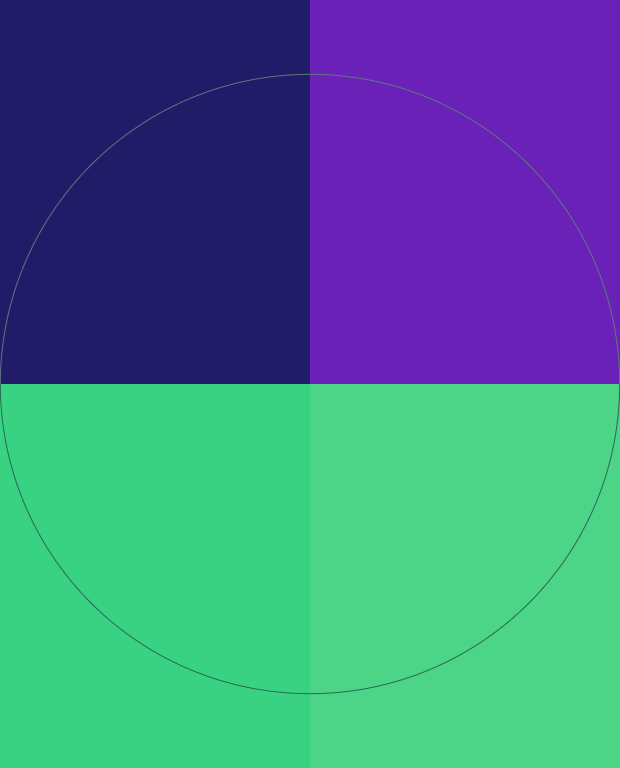
This background is drawn by a WebGL 1 fragment shader. Its source:

```glsl
precision highp float;

// Four flat colour quadrants meeting at the canvas centre, with a thin ring
// spanning the full width. Signed distances, in units of the canvas width,
// give each edge its smooth coverage.

uniform vec2 u_resolution;

const vec3 NAVY = vec3(0.125, 0.110, 0.408);
const vec3 PURPLE = vec3(0.410, 0.130, 0.718);
const vec3 GREEN = vec3(0.224, 0.824, 0.510);
const vec3 PALE_GREEN = vec3(0.298, 0.831, 0.530);
const vec3 RING_UPPER = vec3(0.37, 0.46, 0.50);
const vec3 RING_LOWER = vec3(0.16, 0.40, 0.33);

const float RING_RADIUS = 0.4995;
const float RING_WIDTH = 0.0016;

// Coverage of the positive side of an edge, softened over one pixel.
float coverage(float dist, float pixel) {
  return clamp(dist / pixel + 0.5, 0.0, 1.0);
}

// Blend of four quadrant colours by the right and upper coverages.
vec3 quadrants(float right, float upper) {
  vec3 top = mix(NAVY, PURPLE, right);
  vec3 bottom = mix(GREEN, PALE_GREEN, right);
  return mix(bottom, top, upper);
}

// Coverage of a circular outline centred on the origin.
float ring(vec2 p, float radius, float width, float pixel) {
  return coverage(0.5 * width - abs(length(p) - radius), pixel);
}

void main() {
  float pixel = 1.0 / u_resolution.x;
  vec2 p = (gl_FragCoord.xy - 0.5 * u_resolution) * pixel;

  // Background quadrants
  float right = coverage(p.x, pixel);
  float upper = coverage(p.y, pixel);
  vec3 color = quadrants(right, upper);

  // Thin ring, lighter above the horizon and darker below
  vec3 ringColor = mix(RING_LOWER, RING_UPPER, upper);
  color = mix(color, ringColor, ring(p, RING_RADIUS, RING_WIDTH, pixel));

  gl_FragColor = vec4(color, 1.0);
}
```
